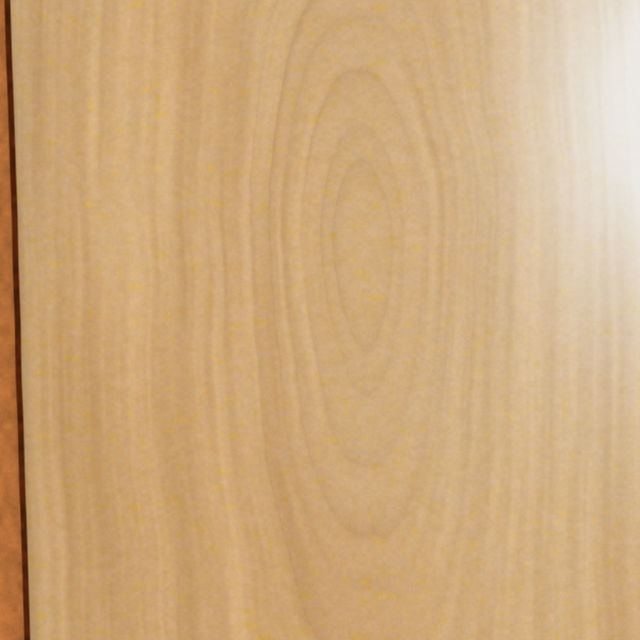
A three.js fragment shader for this texture:

```glsl
// Pale varnished wood panel: upright grain bows around a long pointed eye,
// with a dark slanted seam and orange strip at left and a soft window glare
// at right. Grain is value noise stretched along a bent distance field.
#define EYE vec2(0.568, 0.62)
#define GLARE_AT vec2(1.02, 0.83)
#define GLARE_SIZE vec2(0.185, 0.35)
#define RING_COUNT 6
#define RING_STEP 0.026
#define RING_DEPTH 0.085
#define STREAK_DEPTH 0.10
#define MOTTLE_DEPTH 0.055
#define SEAM_WIDTH 0.0045

varying vec2 vUv;

const vec3 HONEY = vec3(0.785, 0.612, 0.405);
const vec3 SAND = vec3(0.820, 0.682, 0.502);
const vec3 SHEEN = vec3(0.925, 0.915, 0.895);
const vec3 STRIP = vec3(0.710, 0.430, 0.220);
const vec3 SEAM = vec3(0.310, 0.125, 0.035);

float hash(vec2 p) {
  vec3 q = fract(vec3(p.xyx) * 0.1031);
  q += dot(q, q.yzx + 33.33);
  return fract((q.x + q.y) * q.z);
}

float noise(vec2 p) {
  vec2 i = floor(p), f = fract(p);
  f = f * f * (3.0 - 2.0 * f);
  return mix(mix(hash(i), hash(i + vec2(1.0, 0.0)), f.x),
             mix(hash(i + vec2(0.0, 1.0)), hash(i + 1.0), f.x), f.y);
}

// Noise centred on zero
float ripple(vec2 p) {
  return noise(p + 40.0) - 0.5;
}

// Lens-shaped distance from the eye, straightening away from it
float eyeDistance(vec2 d) {
  float across = sqrt(d.x * d.x + 0.00005);
  float squash = mix(0.28, 0.36, smoothstep(-0.1, 0.1, d.y));
  float along = abs(d.y) * squash * exp(-2.5 * across);
  return pow(pow(across, 1.6) + pow(along, 1.6), 0.625);
}

// Growth lines: crisp on the outside, fading inward
float rings(float dist, vec2 d) {
  float sum = 0.0;
  for (int i = 0; i < RING_COUNT; i++) {
    float n = float(i);
    float radius = 0.044 + RING_STEP * (n + 0.3 * ripple(vec2(n * 7.0, 3.0)));
    float s = dist - radius;
    float line = exp(-max(s, 0.0) / 0.0018 - max(-s, 0.0) / 0.007);
    float strength = 0.35 + 0.65 * noise(vec2(n * 5.0 + 2.0, d.y * 6.0 + 9.0));
    float rightFade = mix(1.0, 0.45, smoothstep(0.0, 0.08, d.x));
    sum += line * strength * rightFade;
  }
  return sum;
}

// Long fibres at three widths
float streaks(float fibre, float y) {
  return 0.40 * ripple(vec2(fibre * 28.0, y * 1.3))
       + 0.42 * ripple(vec2(fibre * 75.0, y * 2.2 + 7.0))
       + 0.26 * ripple(vec2(fibre * 170.0, y * 5.0 + 19.0));
}

void main() {
  vec2 uv = vUv;

  // Bent grain coordinates
  vec2 d = uv - EYE;
  d.x += 0.022 * d.y + 0.012 * ripple(uv * vec2(4.0, 7.0))
       + 0.003 * ripple(uv * vec2(15.0, 32.0));
  float dist = eyeDistance(d);
  float fibre = EYE.x + sign(d.x) * dist;
  float outside = smoothstep(0.02, 0.13, abs(d.x));

  // Broad drift from honey at left to sand at right
  float drift = 0.38 + 0.42 * smoothstep(0.1, 0.75, uv.x)
              + 0.5 * ripple(uv * vec2(7.0, 3.0)) + 0.14 * (uv.y - 0.5);
  float grain = streaks(fibre, uv.y) * outside;
  vec3 color = mix(HONEY, SAND, clamp(drift + grain * 0.9, 0.0, 1.0));
  float edgeShade = 0.045 * exp(-uv.x * 11.0);
  color *= 1.0 + STREAK_DEPTH * grain - edgeShade;
  color *= 1.0 - RING_DEPTH * rings(dist, d) * vec3(0.75, 1.0, 1.2);

  // Glare with a wide halo, broken a little by the fibres
  vec2 g = (uv - GLARE_AT) / GLARE_SIZE;
  vec2 h = (uv - GLARE_AT) / vec2(0.30, 0.62);
  float glare = 0.88 * exp(-dot(g, g)) + 0.20 * exp(-dot(h, h));
  glare = clamp(glare * (1.0 + 0.22 * grain), 0.0, 1.0);
  color = mix(color, SHEEN, glare);

  // Fine speckle, pink and yellow blotches
  float calm = 1.0 - 0.8 * glare;
  float fine = 0.6 * ripple(uv * 300.0) + 0.6 * ripple(uv * vec2(130.0, 150.0));
  float tint = ripple(uv * vec2(65.0, 85.0) + 60.0);
  float fleck = smoothstep(0.73, 0.95, noise(uv * vec2(85.0, 120.0) + 11.0));
  color *= 1.0 + MOTTLE_DEPTH * calm * fine;
  color += calm * tint * vec3(0.004, 0.012, 0.055);
  color += calm * fleck * vec3(0.015, 0.004, -0.075);

  // Slanted seam and the strip beyond it
  float seamX = 0.042 - 0.030 * uv.y + 0.0015 * ripple(vec2(uv.y * 12.0, 2.0));
  float side = uv.x - seamX;
  vec3 strip = STRIP * (1.0 + 0.16 * ripple(uv * vec2(90.0, 60.0)) + 0.1 * fine);
  color = mix(strip, color, smoothstep(-0.002, 0.002, side));
  color *= 1.0 - 0.16 * exp(-abs(side) / 0.010);
  float seam = 1.0 - smoothstep(SEAM_WIDTH - 0.002, SEAM_WIDTH + 0.002, abs(side));
  color = mix(color, SEAM * (1.0 + 0.4 * ripple(uv * 90.0)), seam);

  gl_FragColor = vec4(clamp(color, 0.0, 1.0), 1.0);
}
```
